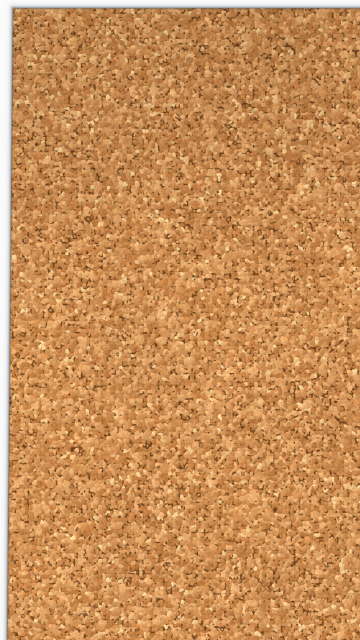
A Shadertoy shader for this texture:

```glsl
const vec3 PAPER_WHITE = vec3(0.985);
const vec3 SHADOW_GREY = vec3(0.42, 0.45, 0.48);
const vec3 CORK_DARK = vec3(0.705, 0.455, 0.235);
const vec3 CORK_LIGHT = vec3(0.915, 0.690, 0.455);
const vec3 CORK_RED = vec3(0.76, 0.48, 0.26);
const vec3 CORK_PALE = vec3(0.98, 0.83, 0.60);
const vec3 CREVICE = vec3(0.36, 0.21, 0.08);

// Lengths are fractions of the canvas height
const float GRAIN_SIZE = 0.0064;
const float CHIP_SIZE = 0.0125;
const float CHIP_SHARE = 0.12;
const float RED_SHARE = 0.12;
const float PALE_SHARE = 0.04;
const float RELIEF = 0.13;
const float LEFT_BOTTOM = 0.0115;
const float LEFT_TOP = 0.0205;
const float TOP_EDGE = 0.987;
const float SHADOW_REACH = 0.0026;
const int SAMPLES = 3;

vec3 hash3(vec2 p) {
    vec3 q = fract(vec3(p.xyx) * vec3(0.1031, 0.1030, 0.0973));
    q += dot(q, q.yxz + 33.33);
    return fract((q.xxy + q.yzz) * q.zyx);
}

float valueNoise(vec2 p) {
    vec2 i = floor(p), f = fract(p);
    f = f * f * (3.0 - 2.0 * f);
    float low = mix(hash3(i).x, hash3(i + vec2(1, 0)).x, f.x);
    float high = mix(hash3(i + vec2(0, 1)).x, hash3(i + vec2(1, 1)).x, f.x);
    return mix(low, high, f.y);
}

// Irregular cells: xy = cell id, z = gap to the next cell, w = relief lit from the upper left
vec4 grainCells(vec2 p) {
    vec2 base = floor(p), id = base, arm = vec2(0.0);
    float nearest = 9.0, second = 9.0;
    for (int y = -1; y <= 1; y++) {
        for (int x = -1; x <= 1; x++) {
            vec2 cell = base + vec2(x, y);
            vec3 rnd = hash3(cell + 17.0);
            vec2 d = p - cell - 0.1 - 0.8 * rnd.xy;
            float angle = rnd.z * 3.1416;
            vec2 axis = vec2(cos(angle), sin(angle));
            float dist = length(vec2(dot(d, axis), 1.3 * dot(d, vec2(-axis.y, axis.x))));
            if (dist < nearest) {
                second = nearest;
                nearest = dist;
                id = cell;
                arm = d;
            } else {
                second = min(second, dist);
            }
        }
    }
    return vec4(id, second - nearest, dot(arm, vec2(-0.6, 0.8)));
}

vec3 grainColor(vec3 rnd) {
    vec3 color = mix(CORK_DARK, CORK_LIGHT, rnd.x);
    color = mix(color, CORK_RED, 0.7 * step(rnd.y, RED_SHARE));
    return mix(color, CORK_PALE, 0.75 * step(1.0 - PALE_SHARE, rnd.y));
}

vec3 cork(vec2 p) {
    vec2 warp = vec2(valueNoise(p * 260.0), valueNoise(p * 260.0 + 71.0)) - 0.5;
    vec2 q = p + 0.003 * warp;

    // Fine grains with a few larger chips among them
    vec4 grain = grainCells(q / GRAIN_SIZE);
    vec4 chip = grainCells(q / CHIP_SIZE + 40.0);
    vec3 chipRnd = hash3(chip.xy + 91.0);
    float isChip = step(chipRnd.z, CHIP_SHARE) * smoothstep(0.10, 0.28, chip.z);
    vec3 color = grainColor(hash3(grain.xy + 5.0)) * (1.0 + RELIEF * grain.w);
    vec3 chipColor = mix(grainColor(chipRnd), CORK_LIGHT, 0.35);
    color = mix(color, chipColor * (1.0 + RELIEF * chip.w), 0.8 * isChip);

    // Short dark pits between grains, with faint seams
    float pit = smoothstep(0.60, 0.88, valueNoise(p * 250.0 + 13.0));
    float seam = 1.0 - smoothstep(0.0, 0.30, grain.z);
    float hollow = 1.0 - smoothstep(0.08, 0.60, grain.z);
    float dark = 0.13 * seam + 0.85 * pit * hollow;
    color = mix(color, CREVICE, min(dark, 0.9) * (1.0 - 0.9 * isChip));
    color *= 0.92 + 0.16 * valueNoise(p * 480.0 + 29.0);

    // Broad light, dimmer toward the top
    float cloud = valueNoise(p * 9.0) + 0.6 * valueNoise(p * 26.0) - 0.8;
    float light = 1.05 - 0.09 * smoothstep(0.45, 1.0, p.y) + 0.04 * cloud;
    return color * light;
}

// Positive on the board, negative outside
float boardDistance(vec2 p) {
    vec2 inset = vec2(p.x - mix(LEFT_BOTTOM, LEFT_TOP, p.y), TOP_EDGE - p.y);
    float inner = min(inset.x, inset.y);
    return inner < 0.0 ? -length(min(inset, 0.0)) : inner;
}

void mainImage(out vec4 fragColor, in vec2 fragCoord) {
    vec3 total = vec3(0.0);
    for (int i = 0; i < SAMPLES * SAMPLES; i++) {
        vec2 offset = (vec2(i % SAMPLES, i / SAMPLES) + 0.5) / float(SAMPLES) - 0.5;
        vec2 p = (fragCoord + offset) / iResolution.y;
        float d = boardDistance(p);
        if (d > 0.0) {
            total += cork(p) * (1.0 - 0.3 * exp(-d / 0.0012));
        } else {
            total += mix(PAPER_WHITE, SHADOW_GREY, exp(d / SHADOW_REACH));
        }
    }
    fragColor = vec4(total / float(SAMPLES * SAMPLES), 1.0);
}
```
